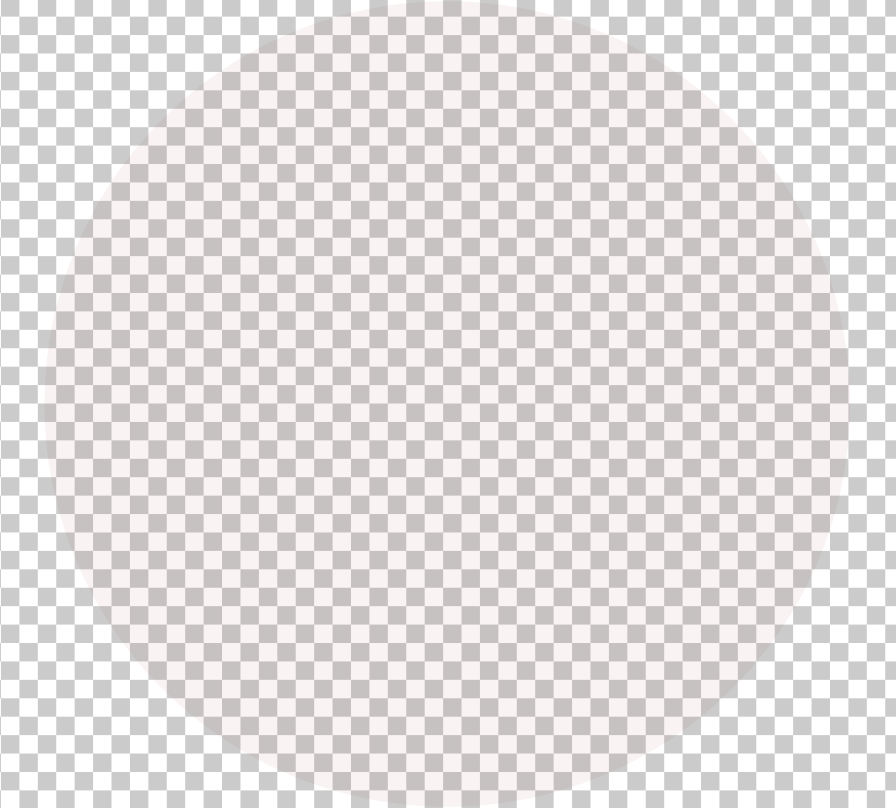
Give the GLSL for this pattern, as a Shadertoy shader.

```glsl
#define CELL_SIZE 0.0228
#define GRID_OFFSET vec2(0.0012, -0.0022)
#define DISC_CENTER vec2(0.5535, 0.5)
#define DISC_RADIUS 0.4985
#define PAPER_LIGHT vec3(1.0)
#define PAPER_DARK vec3(0.798)
#define DISC_LIGHT vec3(0.975, 0.953, 0.953)
#define DISC_DARK vec3(0.782, 0.760, 0.760)

// Smoothed square wave per axis: +1 on even cells, -1 on odd cells
vec2 squareWave(vec2 cell, float pixelInCells) {
    vec2 edgeDistance = 0.5 - 2.0 * abs(fract(0.5 * cell + 0.25) - 0.5);
    return clamp(2.0 * edgeDistance / pixelInCells, -1.0, 1.0);
}

// Coverage of dark squares, 0 to 1
float checker(vec2 cell, float pixelInCells) {
    vec2 wave = squareWave(cell, pixelInCells);
    return 0.5 + 0.5 * wave.x * wave.y;
}

void mainImage(out vec4 fragColor, in vec2 fragCoord) {
    // Canvas height is one unit
    float pixel = 1.0 / iResolution.y;
    vec2 uv = fragCoord * pixel;

    // Grid counted from the top left corner
    vec2 cell = (vec2(uv.x, 1.0 - uv.y) - GRID_OFFSET) / CELL_SIZE;
    float dark = checker(cell, pixel / CELL_SIZE);

    // Translucent tinted disc
    float discDistance = length(uv - DISC_CENTER) - DISC_RADIUS;
    float disc = clamp(0.5 - discDistance / pixel, 0.0, 1.0);

    vec3 light = mix(PAPER_LIGHT, DISC_LIGHT, disc);
    vec3 shade = mix(PAPER_DARK, DISC_DARK, disc);
    fragColor = vec4(mix(light, shade, dark), 1.0);
}
```
